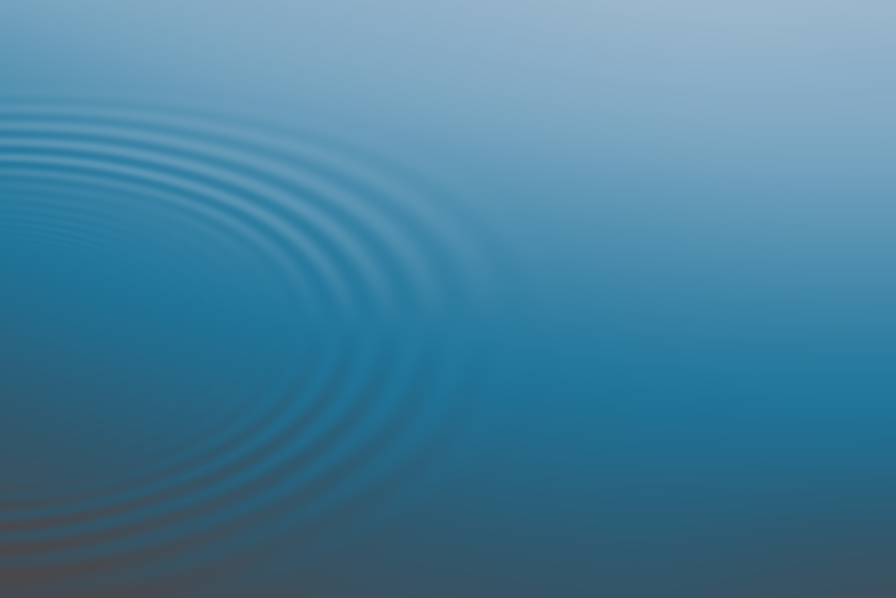
A Shadertoy shader for this texture:

```glsl
#define RIPPLE_CENTER vec2(-0.04, 0.453)
#define RING_ORIGIN 0.19    // radius where the ring spacing shrinks to zero
#define RING_CREST 0.625    // radius of the strongest crest
#define RING_GROWTH 0.144   // spacing gained per unit of radius
#define MAIN_TILT 0.11
#define FINE_TILT 0.02
#define WOBBLE 0.2

const float TAU = 6.2831853;

vec2 hashGradient(vec2 cell) {
    float n = fract(sin(dot(cell, vec2(127.1, 311.7))) * 43758.5);
    return vec2(cos(TAU * n), sin(TAU * n));
}

float gradientNoise(vec2 p) {
    vec2 i = floor(p), f = fract(p);
    vec2 u = f * f * f * (f * (f * 6.0 - 15.0) + 10.0);
    vec2 e = vec2(0.0, 1.0);
    float a = dot(hashGradient(i), f);
    float b = dot(hashGradient(i + e.yx), f - e.yx);
    float c = dot(hashGradient(i + e.xy), f - e.xy);
    float d = dot(hashGradient(i + e.yy), f - e.yy);
    return mix(mix(a, b, u.x), mix(c, d, u.x), u.y);
}

// Reflected tone by signed height above the deep blue band
vec3 waterColor(float h) {
    vec3 color = vec3(0.115, 0.455, 0.605);
    color = mix(color, vec3(0.46, 0.64, 0.75), smoothstep(-0.1, 0.47, h));
    color = mix(color, vec3(0.63, 0.725, 0.805), smoothstep(0.27, 0.8, h));
    color = mix(color, vec3(0.18, 0.35, 0.44), smoothstep(-0.02, 0.37, -h));
    return mix(color, vec3(0.29, 0.28, 0.29), smoothstep(0.25, 0.68, -h));
}

// The blue band sinks from left to right; the lower right corner darkens
float bandHeight(vec2 p, float across) {
    float band = 0.36 + 0.27 * (1.0 - across) * (1.0 - across);
    float corner = smoothstep(0.67, 1.0, across) * (1.0 - smoothstep(0.0, 0.35, p.y));
    return p.y - band - 0.1 * corner;
}

// Vertical surface tilt of the foreshortened rings
float rippleTilt(vec2 p) {
    vec2 d = p - RIPPLE_CENTER;
    float far = max(d.y - 0.25, 0.0);
    d.y *= 2.05 + 0.5 * d.y + 8.0 * far * far;
    float r = length(d);
    float spread = max(r - RING_ORIGIN, 0.01);
    float phase = log(spread / (RING_CREST - RING_ORIGIN)) / RING_GROWTH;
    phase += WOBBLE * gradientNoise(p * vec2(3.0, 5.0));

    // Strong rings fade outward, fine ones fill the inside in patches
    float outer = smoothstep(0.5, 0.64, r) * (1.0 - smoothstep(0.58, 1.06, r));
    float inner = smoothstep(0.24, 0.4, r) * (1.0 - smoothstep(0.52, 0.64, r));
    float patches = clamp(0.6 + 1.4 * gradientNoise(p * 6.0 + 4.0), 0.0, 1.3);
    float strength = MAIN_TILT * outer + FINE_TILT * inner * patches;
    strength *= mix(0.8, 1.0, smoothstep(-0.1, 0.1, d.y));

    // Rings vanish where their slope faces sideways
    float facing = d.y / max(r, 0.01);
    facing *= 1.4 / (0.4 + abs(facing));
    float resolved = 1.0 - smoothstep(0.25, 0.6, fwidth(phase));
    return cos(TAU * phase) * strength * facing * resolved;
}

void mainImage(out vec4 fragColor, in vec2 fragCoord) {
    vec2 p = fragCoord / iResolution.y;
    float across = fragCoord.x / iResolution.x;

    float drift = 0.008 * gradientNoise(p * vec2(2.0, 4.0) + 9.0);
    vec3 color = waterColor(bandHeight(p, across) + drift + rippleTilt(p));

    // Pale sky glow at the upper right
    vec2 g = (p - vec2(1.17, 1.02)) / vec2(0.4, 0.22);
    color += vec3(0.02, 0.015, 0.012) * exp(-dot(g, g));

    fragColor = vec4(color, 1.0);
}
```
